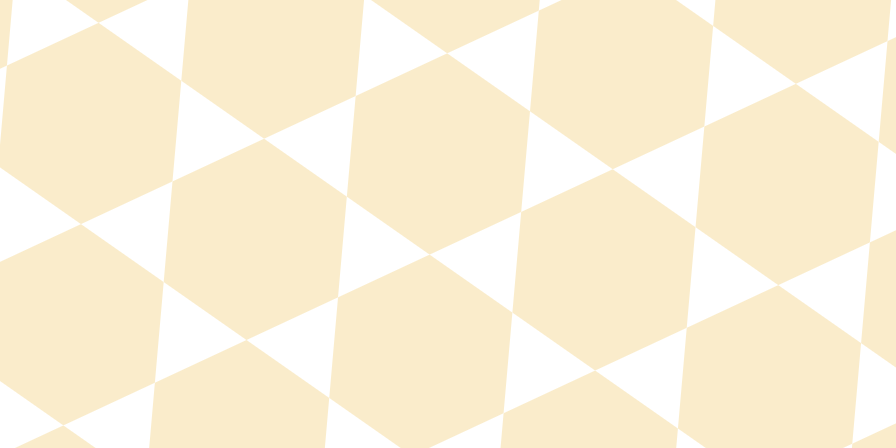
This pattern is drawn by a Shadertoy shader. Its source:

```glsl
// Trihexagonal tiling: cream hexagons with white triangles between them, slightly tilted.
// Three families of parallel lines, 120 degrees apart, each flip the sign of a wave;
// the product of the three waves is positive in hexagons and negative in triangles.

#define LINE_SPACING 0.3906             // gap between parallel lines, in canvas heights
#define TILT_DEGREES -5.0               // rotation of the whole tiling
#define HEXAGON_CENTER vec2(-0.0214, 0.1563) // one hexagon, from the canvas centre
#define CREAM vec3(0.98, 0.927, 0.797)
#define WHITE vec3(1.0)

// Signed distance to the nearest line of one family, alternating sign between strips.
float stripDistance(vec2 p, float angle) {
    float u = dot(p, vec2(cos(angle), sin(angle))) / LINE_SPACING;
    return (abs(mod(u, 2.0) - 1.0) - 0.5) * LINE_SPACING;
}

void mainImage(out vec4 fragColor, in vec2 fragCoord) {
    float pixel = 1.0 / iResolution.y;
    vec2 p = (fragCoord - 0.5 * iResolution.xy) * pixel - HEXAGON_CENTER;

    // Multiply the antialiased signs of the three line families.
    float side = 1.0;
    for (int i = 0; i < 3; i++) {
        float angle = radians(TILT_DEGREES + 120.0 * float(i));
        side *= clamp(2.0 * stripDistance(p, angle) / pixel, -1.0, 1.0);
    }

    float hexagonCoverage = 0.5 + 0.5 * side;
    fragColor = vec4(mix(WHITE, CREAM, hexagonCoverage), 1.0);
}
```
